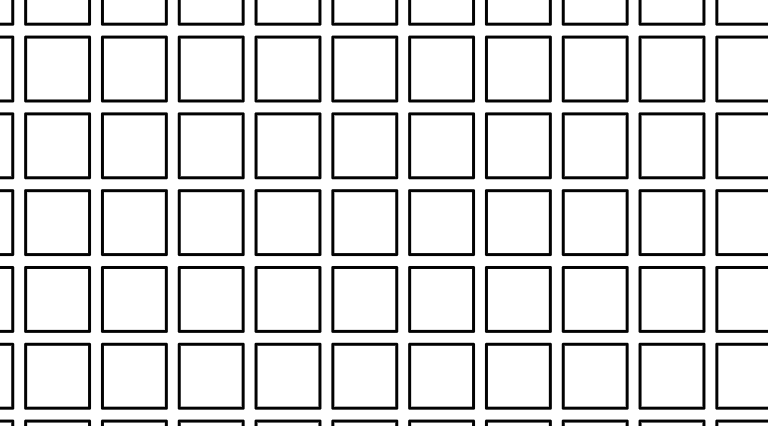
Write a WebGL 1 fragment shader that draws this pattern.

```glsl
precision highp float;
// Draws a regular grid of outlined black squares on white, ten columns wide.
// Each cell is folded to a local frame, where the distance to a square's
// edge is thickened into a stroke with slightly rounded outer corners.

uniform vec2 u_resolution;

const float COLUMNS = 10.0;                    // repeats across the canvas
const vec2 SQUARE_CENTER = vec2(0.75, 0.648);  // all lengths below in cells
const float HALF_SIDE = 0.416;                 // to the middle of the stroke
const float STROKE_WIDTH = 0.039;
const vec3 PAPER = vec3(1.0);
const vec3 INK = vec3(0.006);

// Signed distance to an axis-aligned square.
float squareDistance(vec2 p, float halfSide) {
  vec2 d = abs(p) - halfSide;
  return length(max(d, 0.0)) + min(max(d.x, d.y), 0.0);
}

// Signed distance to a stroke centred on a shape's edge.
float strokeDistance(float shapeDistance, float width) {
  return abs(shapeDistance) - 0.5 * width;
}

// Position relative to the centre of the nearest repeat.
vec2 repeatCell(vec2 p, vec2 center) {
  return fract(p - center + 0.5) - 0.5;
}

// Antialiased fill, blended over the width of one pixel.
float coverage(float signedDistance, float pixelSize) {
  return clamp(0.5 - signedDistance / pixelSize, 0.0, 1.0);
}

void main() {
  // Square cells, sized from the canvas width.
  float pixelSize = COLUMNS / u_resolution.x;
  vec2 p = repeatCell(gl_FragCoord.xy * pixelSize, SQUARE_CENTER);

  // Outline of the square in this cell.
  float outline = strokeDistance(squareDistance(p, HALF_SIDE), STROKE_WIDTH);
  vec3 color = mix(PAPER, INK, coverage(outline, pixelSize));

  gl_FragColor = vec4(color, 1.0);
}
```
